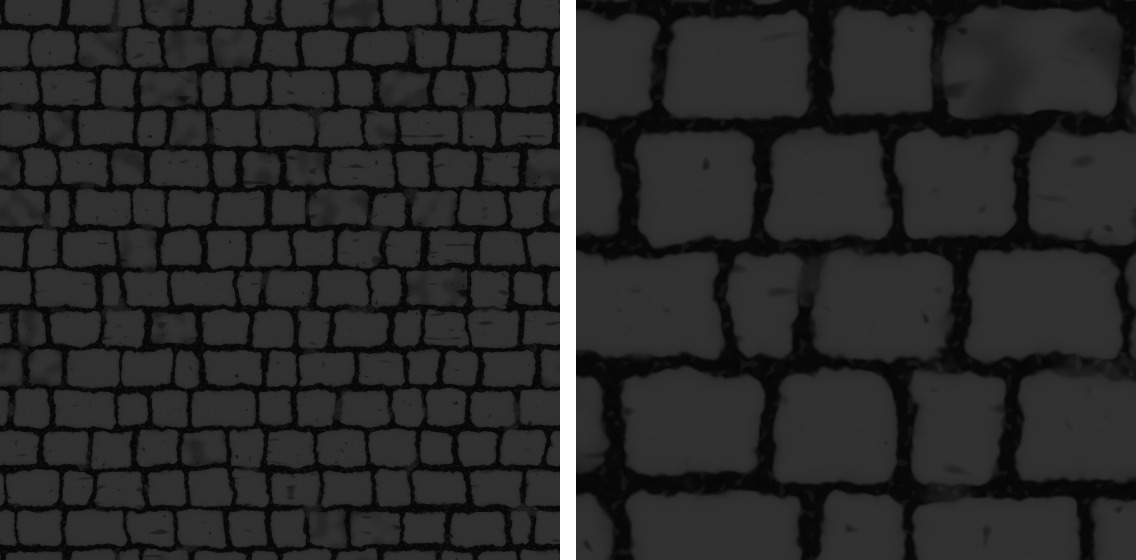
Left, the full canvas; right, a detail of the centre.
Reproduce this texture map procedurally as a Shadertoy shader.

```glsl
// Dark cobblestone paving: staggered rows of worn, uneven setts with black gritty joints.
#define ROWS 14.0
#define COLS 12.0
#define ROW_SHIFT 0.29
#define WIDTH_JITTER 0.52
#define LEAN 0.14
#define JOINT 0.0042
#define CORNER 0.010
#define RAGGED 0.0055
#define SOFTNESS 0.0016
#define STONE_COLOR vec3(0.194)
#define JOINT_COLOR vec3(0.030)
#define GRIT_COLOR vec3(0.125)

vec2 hash2(vec2 p) {
    vec3 q = fract(p.xyx * vec3(0.1031, 0.1030, 0.0973));
    q += dot(q, q.yzx + 33.33);
    return fract((q.xx + q.yz) * q.zy);
}

// Dot product of a random unit gradient with the offset from its lattice point
float gradient(vec2 cell, vec2 offset, vec2 period, float seed) {
    float angle = 6.2832 * hash2(mod(cell, period) + seed * 17.3).x;
    return dot(vec2(cos(angle), sin(angle)), offset);
}

// Gradient noise that wraps over the unit square
float noise(vec2 uv, vec2 period, float seed) {
    vec2 p = uv * period, i = floor(p), f = p - i;
    vec2 w = f * f * f * (f * (f * 6.0 - 15.0) + 10.0);
    vec2 e = vec2(1.0, 0.0);
    float low = mix(gradient(i, f, period, seed),
                    gradient(i + e.xy, f - e.xy, period, seed), w.x);
    float high = mix(gradient(i + e.yx, f - e.yx, period, seed),
                     gradient(i + e.xx, f - e.xx, period, seed), w.x);
    return mix(low, high, w.y);
}

// Position of the slanted joint to the left of a column, in column units
float jointX(float col, float row, float v) {
    vec2 h = hash2(vec2(mod(col, COLS) + 3.0, row + 41.0)) - 0.5;
    return col + WIDTH_JITTER * h.x + LEAN * h.y * (v - 0.5);
}

float roundedBox(vec2 p, vec2 halfSize, float radius) {
    vec2 d = abs(p) - halfSize + radius;
    return length(max(d, 0.0)) + min(max(d.x, d.y), 0.0) - radius;
}

// Signed distance to the stone of this cell; also returns its random values
float stoneDistance(vec2 p, out vec2 rnd) {
    float y = p.y * ROWS - ROW_SHIFT;
    float row = mod(floor(y), ROWS), v = fract(y);
    float phase = 0.5 * mod(row, 2.0) + 0.5 * hash2(vec2(row, 91.0)).x;
    float u = p.x * COLS + phase;

    float col = floor(u);
    if (u < jointX(col, row, v)) col -= 1.0;
    else if (u >= jointX(col + 1.0, row, v)) col += 1.0;
    float left = jointX(col, row, v), right = jointX(col + 1.0, row, v);

    vec2 id = vec2(mod(col, COLS), row);
    rnd = hash2(id + 150.0);
    vec2 inset = JOINT * (0.6 + 0.9 * hash2(id + 270.0));
    vec2 halfSize = 0.5 * vec2((right - left) / COLS, 1.0 / ROWS) - inset;
    vec2 q = vec2((u - 0.5 * (left + right)) / COLS, (v - 0.5) / ROWS);
    q += 0.0024 * (hash2(id + 390.0) - 0.5);
    q.y += 0.06 * (rnd.x - 0.5) * q.x;
    return roundedBox(q, halfSize, min(CORNER, halfSize.x));
}

void mainImage(out vec4 fragColor, in vec2 fragCoord) {
    vec2 uv = fragCoord / iResolution.xy;

    // Wandering outlines
    vec2 bend = vec2(noise(uv, vec2(22.0), 1.0), noise(uv, vec2(22.0), 2.0));
    vec2 chip = vec2(noise(uv, vec2(64.0), 3.0), noise(uv, vec2(64.0), 4.0));
    vec2 rnd;
    float d = stoneDistance(uv + RAGGED * (1.3 * bend + 0.6 * chip), rnd);
    float fine = noise(uv, vec2(128.0), 5.0);
    d += 0.5 * RAGGED * fine;

    // Joints: black soil, small grit and patches packed with mortar
    float grit = smoothstep(0.12, 0.45, noise(uv, vec2(170.0), 6.0));
    float packed = smoothstep(0.26, 0.48, noise(uv, vec2(17.0), 7.0) + 0.12 * fine);
    vec3 soil = JOINT_COLOR * (1.0 + 0.5 * fine);
    soil = mix(soil, GRIT_COLOR, clamp(0.45 * grit + 0.85 * packed, 0.0, 1.0));

    // Stones: flat faces, dim uneven rims, a few pits, scratches and stained setts
    float patches = noise(uv, vec2(30.0), 8.0);
    float rim = exp(min(d, 0.0) / 0.0028) * (0.22 + 0.4 * max(patches, 0.0));
    float pits = smoothstep(0.34, 0.56, noise(uv, vec2(84.0), 9.0))
               * smoothstep(0.05, 0.35, patches);
    float scratch = smoothstep(0.30, 0.55, noise(uv, vec2(26.0, 72.0), 10.0))
                  * step(0.68, rnd.x);
    float stain = step(0.86, rnd.y) * smoothstep(-0.25, 0.5, patches + 0.3 * bend.x);
    float wear = rim + 0.5 * pits + 0.4 * scratch + 0.28 * stain;
    vec3 stone = STONE_COLOR * (1.0 - min(wear, 0.75)) * (1.0 + 0.02 * fine);

    float soft = max(SOFTNESS, 0.7 / iResolution.y);
    vec3 color = mix(stone, soil, smoothstep(-soft, soft, d));
    fragColor = vec4(color, 1.0);
}
```
